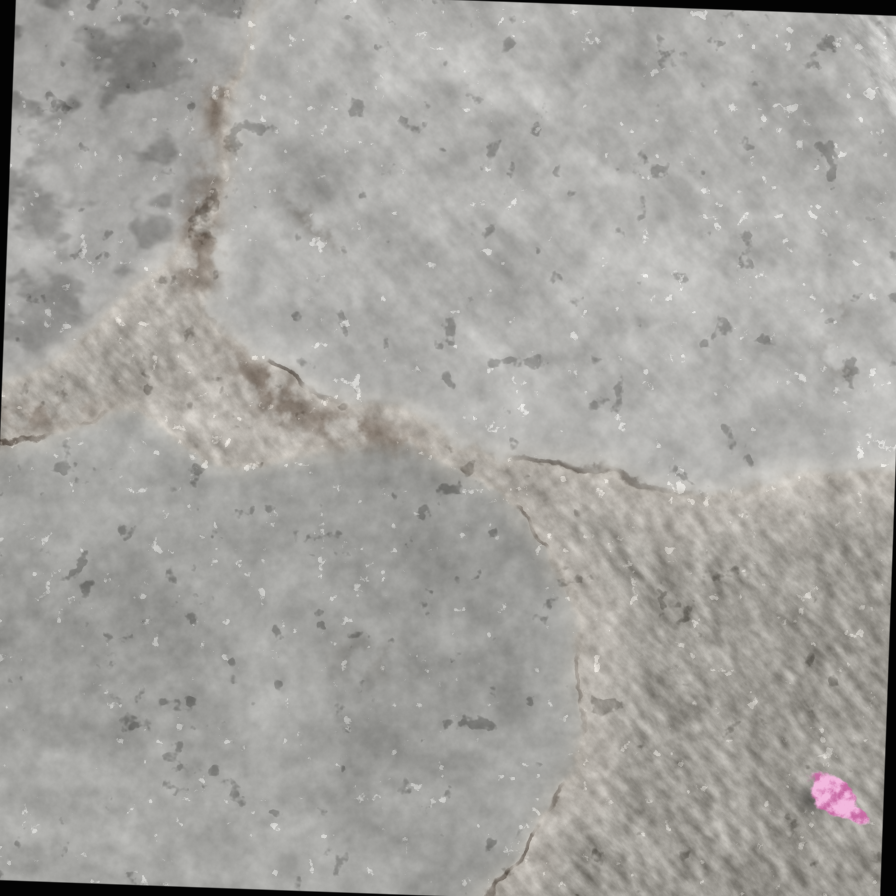
Write a Shadertoy shader that draws this texture.

```glsl
// Worn concrete slabs with crumbling joints, gritty ground and a fallen pink petal, in a tilted frame.

float hash(vec2 p) {
    vec3 q = fract(vec3(p.xyx) * 0.1031);
    q += dot(q, q.yzx + 33.33);
    return fract((q.x + q.y) * q.z);
}

float noise(vec2 p) {
    vec2 i = floor(p), f = fract(p);
    f = f * f * (3.0 - 2.0 * f);
    return mix(mix(hash(i), hash(i + vec2(1, 0)), f.x),
               mix(hash(i + vec2(0, 1)), hash(i + vec2(1, 1)), f.x), f.y);
}

// Fractal noise centred on zero
float fbm(vec2 p) {
    float sum = 0.0, amp = 0.5;
    for (int i = 0; i < 4; i++) {
        sum += amp * (noise(p) - 0.5);
        p = mat2(0.8, 0.6, -0.6, 0.8) * p * 2.03 + 17.3;
        amp *= 0.5;
    }
    return sum;
}

vec2 rotate(vec2 p, float a) {
    float c = cos(a), s = sin(a);
    return vec2(c * p.x + s * p.y, c * p.y - s * p.x);
}

float bump(float x, float centre, float width) {
    float t = (x - centre) / width;
    return exp(-t * t);
}

// Soft elliptical stain, 1 at its centre
float stain(vec2 p, vec2 centre, vec2 radius, float angle) {
    vec2 q = rotate(p - centre, angle) / radius;
    return exp(-dot(q, q));
}

// Slab distances are positive inside
float lowerSlab(vec2 p) {
    p.y -= 0.045 * bump(p.x, 0.14, 0.06) - 0.02 * bump(p.x, 0.28, 0.06);
    vec2 q = p - vec2(0.405, 0.262);
    float rounded = 0.24 - length(max(q, 0.0)) - min(max(q.x, q.y), 0.0);
    float cutCorner = dot(vec2(0.64, 0.13) - p, vec2(0.79, -0.61));
    return min(rounded, cutCorner);
}

float upperSlab(vec2 p) {
    float base = 0.455 + 0.18 * exp(5.0 * (0.24 - p.x)) + 0.022 * bump(p.x, 0.45, 0.06)
               - 0.025 * bump(p.x, 0.76, 0.07) + 0.02 * smoothstep(0.8, 1.0, p.x);
    return min((p.y - base) * 0.85, p.x - 0.235 - 0.16 * (p.y - 0.69));
}

float leftSlab(vec2 p) {
    float base = 0.565 + 0.5 * p.x + 1.6 * p.x * p.x;
    float side = 0.245 + 0.2 * (p.y - 0.8) - 0.02 * bump(p.y, 0.88, 0.04);
    return min((p.y - base) * 0.75, side - p.x);
}

float crack(float d, float width) {
    return 1.0 - smoothstep(0.3 * width, width, abs(d));
}

// Brown soil lodged in the joints
float soilAmount(vec2 p) {
    float s = stain(p, vec2(0.245, 0.88), vec2(0.014, 0.04), -0.1);
    s += stain(p, vec2(0.226, 0.74), vec2(0.022, 0.075), -0.12);
    s += stain(p, vec2(0.290, 0.57), vec2(0.050, 0.020), -0.8);
    s += stain(p, vec2(0.390, 0.52), vec2(0.080, 0.019), -0.3);
    return s + 0.8 * stain(p, vec2(0.04, 0.535), vec2(0.080, 0.022), 0.35);
}

// Petal colour in rgb, coverage in a
vec4 petal(vec2 p, float edge) {
    vec2 q = rotate(p - vec2(0.932, 0.110), -0.6);
    float fold = fbm(p * 65.0);
    float body = length((q + vec2(0.004, 0.0)) / vec2(1.0, 0.65)) - 0.030;
    float tip = length((q - vec2(0.027, -0.003)) / vec2(1.0, 0.5)) - 0.015;
    float d = min(body, tip) + 0.022 * fold;
    vec3 pink = mix(vec3(0.78, 0.42, 0.64), vec3(0.95, 0.72, 0.87),
                    smoothstep(-0.18, 0.15, fbm(p * 90.0 + 5.0)));
    return vec4(pink, 1.0 - smoothstep(-edge, edge, d));
}

void mainImage(out vec4 fragColor, in vec2 fragCoord) {
    vec2 p = fragCoord / iResolution.xy;
    float pixel = 1.0 / iResolution.y;

    // Ragged slab outlines
    vec2 ragged = p + 0.030 * vec2(fbm(p * 16.0), fbm(p * 16.0 + 40.0))
                    + 0.012 * vec2(fbm(p * 70.0 + 9.0), fbm(p * 70.0 + 80.0));
    float lower = lowerSlab(ragged), upper = upperSlab(ragged), left = leftSlab(ragged);
    float slab = max(lower, max(upper, left));

    // Shared grain: cloudy, fine, and embossed diagonal streaks
    float cloud = fbm(p * 7.0 + 3.0), mottle = fbm(p * 28.0), fine = fbm(p * 95.0);
    vec2 s = rotate(p, -0.85) * vec2(38.0, 95.0);
    float relief = fbm(s) - fbm(s + vec2(0.25, 0.6));
    float streak = fbm(s * 0.6 + 31.0);

    // Slab faces
    vec3 face = vec3(0.622, 0.622, 0.610);
    face = mix(face, vec3(0.695, 0.693, 0.682), smoothstep(-0.01, 0.01, upper));
    face = mix(face, vec3(0.645, 0.642, 0.632), smoothstep(-0.01, 0.01, left));
    face += 0.18 * cloud + 0.17 * mottle + 0.11 * fine;
    face += smoothstep(0.0, 0.1, upper) * (0.12 * streak + 0.05 * relief);
    face -= 0.13 * smoothstep(0.06, 0.2, fbm(p * vec2(17.0, 24.0) + 60.0)) * smoothstep(0.0, 0.03, left);

    // Pale crust in the joints, coarse grit at lower right
    vec3 crust = vec3(0.705, 0.687, 0.660) + 0.20 * mottle + 0.22 * fine + 0.16 * relief;
    vec3 grit = vec3(0.610, 0.598, 0.572) + 0.26 * relief + 0.18 * streak + 0.20 * fine + 0.10 * cloud;
    float gritty = smoothstep(0.02, 0.075, -slab + 0.06 * mottle) * smoothstep(0.50, 0.62, p.x);
    gritty = max(gritty, 0.7 * stain(p, vec2(0.10, 0.57), vec2(0.12, 0.03), 0.5));
    vec3 color = mix(mix(crust, grit, gritty), face, smoothstep(-0.006, 0.006, slab));
    color += vec3(0.045, 0.040, 0.032) * bump(slab, 0.004, 0.012);

    // Soil and broken dark cracks
    float soil = soilAmount(ragged) * smoothstep(-0.16, 0.14, fbm(p * 48.0 + 12.0));
    color = mix(color, vec3(0.48, 0.435, 0.395) + 0.20 * fine, 0.85 * clamp(soil, 0.0, 1.0));
    float broken = smoothstep(-0.06, 0.12, fbm(p * 22.0 + 70.0));
    float cracks = crack(lower + 0.003, 0.004) * max(bump(p.x, 0.58, 0.08), bump(p.x, 0.02, 0.07));
    cracks += crack(upper, 0.004) * step(p.y, 0.66) * max(bump(p.x, 0.31, 0.05), bump(p.x, 0.65, 0.08));
    color -= vec3(0.25, 0.26, 0.26) * cracks * broken;

    // Stains, pits and the worn ridge at the top right
    float marks = stain(ragged, vec2(0.35, 0.75), vec2(0.045, 0.010), -0.8)
                + stain(ragged, vec2(0.935, 0.655), vec2(0.012, 0.020), 0.0)
                + 0.8 * stain(ragged, vec2(0.93, 0.60), vec2(0.022, 0.014), -0.6)
                + 0.5 * stain(ragged, vec2(0.41, 0.26), vec2(0.050, 0.025), 0.0);
    color -= vec3(0.15, 0.16, 0.17) * marks * smoothstep(-0.15, 0.12, fbm(p * 45.0 + 25.0));
    color -= 0.14 * smoothstep(0.20, 0.29, fbm(p * 42.0 + 90.0));
    color += 0.15 * smoothstep(0.23, 0.31, fbm(p * 75.0 + 130.0));
    float ridge = dot(ragged - vec2(0.975, 0.92), vec2(0.89, 0.45));
    color += smoothstep(-0.02, 0.0, ridge) * (0.03 + 0.25 * relief) - 0.10 * crack(ridge, 0.006) * broken;

    // Petal with its shadow
    color *= 1.0 - 0.35 * stain(p, vec2(0.905, 0.108), vec2(0.018, 0.014), -0.5);
    vec4 leaf = petal(p, 0.002 + pixel);
    color = mix(color, leaf.rgb, leaf.a);

    // Tilted frame with black corners
    vec2 q = abs(rotate(p - 0.5, -0.036));
    float inside = 1.0 - smoothstep(-pixel, pixel, max(q.x, q.y) - 0.5);
    fragColor = vec4(mix(vec3(0.01), clamp(color, 0.0, 1.0), inside), 1.0);
}
```
